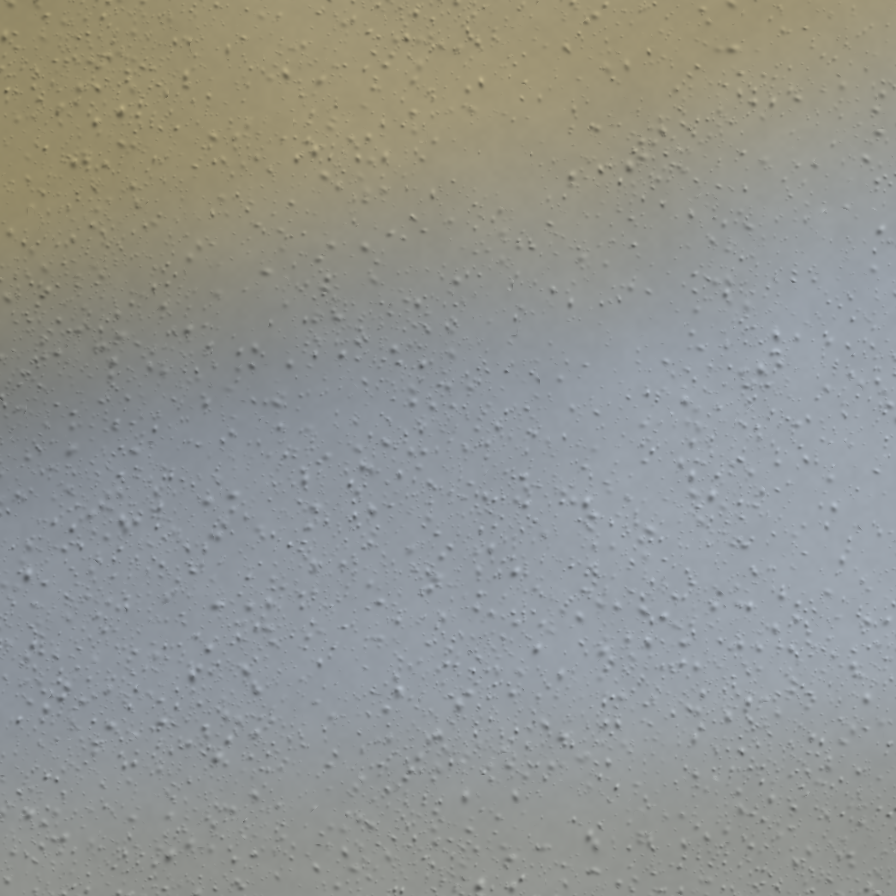
Give the GLSL for this texture, as a WebGL 2 fragment shader.

```glsl
#version 300 es
precision highp float;

#define COARSE_CELLS 74.0
#define FINE_CELLS 118.0
#define COARSE_RELIEF 0.38
#define FINE_RELIEF 0.17
#define MOTTLE 0.022
#define LIGHT_DIR vec2(0.45, 0.89)
#define TAN_COLOR vec3(0.625, 0.585, 0.460)
#define OLIVE_COLOR vec3(0.580, 0.540, 0.405)
#define BLUE_SHADE vec3(0.545, 0.573, 0.605)
#define BLUE_LIGHT vec3(0.605, 0.637, 0.672)
#define FLOOR_COLOR vec3(0.565, 0.570, 0.545)

uniform vec2 u_resolution;
out vec4 fragColor;

float hash(vec2 p) {
    return fract(sin(dot(p, vec2(127.1, 311.7))) * 43758.5453);
}

vec2 hash2(vec2 p) {
    return vec2(hash(p), hash(p + 57.3));
}

float noise(vec2 p) {
    vec2 i = floor(p), f = fract(p);
    f = f * f * (3.0 - 2.0 * f);
    return mix(mix(hash(i), hash(i + vec2(1.0, 0.0)), f.x),
               mix(hash(i + vec2(0.0, 1.0)), hash(i + vec2(1.0, 1.0)), f.x), f.y);
}

float fbm(vec2 p) {
    float sum = 0.0, amplitude = 0.5;
    for (int i = 0; i < 4; i++) {
        sum += amplitude * noise(p);
        p = p * 2.03 + 17.1;
        amplitude *= 0.5;
    }
    return sum;
}

// Side-lit bumps: bright flank toward the light, dark flank away from it
float grains(vec2 uv, float cells, float density) {
    vec2 p = uv * cells, cell = floor(p);
    float shade = 0.0;
    for (int y = -1; y <= 1; y++) {
        for (int x = -1; x <= 1; x++) {
            vec2 id = cell + vec2(x, y);
            vec2 d = p - id - hash2(id + 3.7);
            float present = step(hash(id + 91.3), density);
            float angle = 6.2832 * hash(id + 23.9);
            vec2 axis = vec2(cos(angle), sin(angle));
            float size = hash(id + 41.7);
            float radius = mix(0.15, 0.29, size * size);
            float along = dot(d, axis) / mix(1.0, 1.6, hash(id + 71.1));
            float across = dot(d, vec2(-axis.y, axis.x));
            float falloff = exp(-(along * along + across * across) / (radius * radius));
            float strength = mix(0.3, 1.0, hash(id + 13.3));
            shade += present * strength * falloff * (dot(d, LIGHT_DIR) / radius - 0.12);
        }
    }
    return shade;
}

// Broad tinted light across the wall
vec3 wallColor(vec2 uv) {
    float band = uv.y - 0.25 * uv.x + 0.10 * (fbm(uv * 3.0) - 0.47);
    vec3 blue = mix(BLUE_SHADE, BLUE_LIGHT, smoothstep(0.0, 0.95, uv.x));
    vec3 warm = mix(OLIVE_COLOR, TAN_COLOR, smoothstep(0.0, 0.45, uv.x));
    vec3 color = mix(blue, warm, smoothstep(0.42, 0.80, band));
    float low = smoothstep(0.24, 0.0, uv.y - 0.06 * uv.x);
    color = mix(color, FLOOR_COLOR, 0.85 * low);
    float dip = (band - 0.55) / 0.14;
    color *= 1.0 - 0.12 * exp(-dip * dip) * (1.0 - 0.85 * uv.x);
    return color * (1.0 + 0.06 * (fbm(uv * 7.0 + 5.0) - 0.47));
}

void main() {
    vec2 uv = gl_FragCoord.xy / u_resolution;
    vec3 color = wallColor(uv);

    // Grains gather in patches and thin out to the upper right
    float patches = fbm(uv * 11.0 + 31.0) - 0.47;
    float thinning = 0.24 * uv.x * smoothstep(0.1, 0.8, uv.y);
    float density = clamp(0.52 + 1.1 * patches - thinning, 0.08, 0.9);

    float relief = COARSE_RELIEF * grains(uv, COARSE_CELLS, density * 0.75)
                 + FINE_RELIEF * grains(uv + 0.37, FINE_CELLS, density);
    relief *= relief < 0.0 ? 1.1 : 0.75;

    // Faint surface mottling
    float mottle = MOTTLE * (noise(uv * 150.0) + noise(uv * 67.0 + 9.0) - 1.0);
    fragColor = vec4(clamp(color * (1.0 + 1.3 * relief + mottle), 0.0, 1.0), 1.0);
}
```
